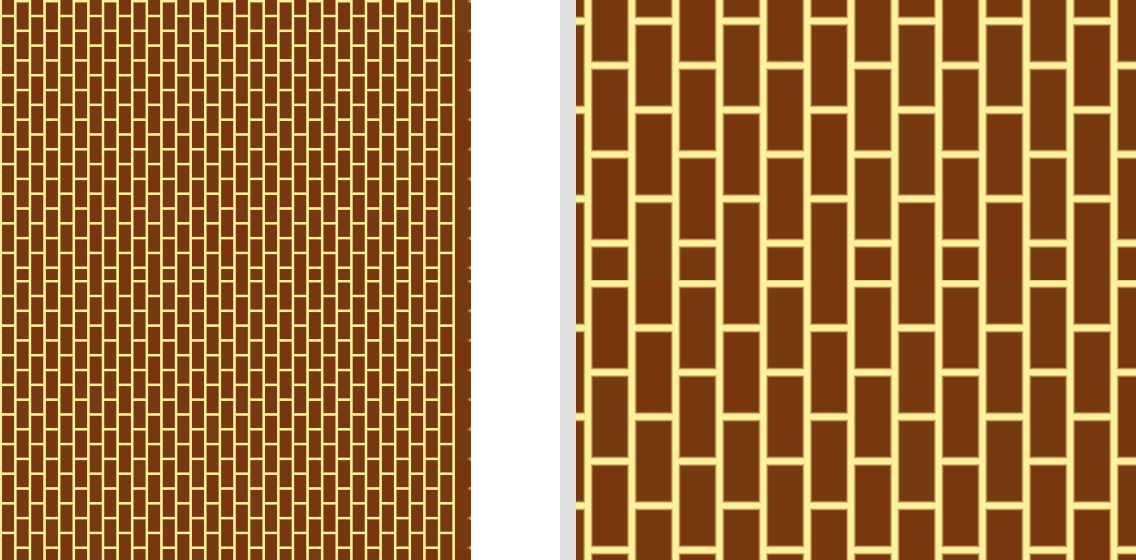
Left, the full canvas; right, a detail of the centre.
A WebGL 1 fragment shader for this pattern:

```glsl
precision highp float;
// Upright brown bricks in cream mortar, laid as a running bond turned on its side.
// Two stacked tiles restart the bond at mid height, leaving short and long bricks there;
// the wall stops at a ragged-jointed right edge beside a plain white margin.

uniform vec2 u_resolution;

#define COLUMN_PITCH 0.02609
#define BRICK_PITCH 0.05289
#define FIRST_JOINT vec2(0.0013, 0.0021)
#define TILE_HEIGHT 0.5
#define LAST_COLUMN 31.0
#define WALL_EDGE 0.841
#define JOINT_HALF 0.00228
#define EDGE_SOFTNESS 0.0011
#define STUB_LENGTH 0.009
#define TINT_AMOUNT 0.012
#define BRICK_COLOR vec3(0.47, 0.22, 0.06)
#define MORTAR_COLOR vec3(0.99, 0.95, 0.61)

float hash(vec2 cell) {
    return fract(sin(dot(cell, vec2(41.7, 289.3))) * 4375.85);
}

// Coverage of a joint with the given half width at a distance from its centre line
float joint(float dist, float halfWidth, float soft) {
    return 1.0 - smoothstep(halfWidth - soft, halfWidth + soft, dist);
}

void main() {
    vec2 p = gl_FragCoord.xy / u_resolution;
    p.y = 1.0 - p.y;
    float pixel = 1.0 / min(u_resolution.x, u_resolution.y);
    float soft = max(EDGE_SOFTNESS, 0.6 * pixel);

    // Column layout; the last column is wider and has no joint on its right
    float across = (p.x - FIRST_JOINT.x) / COLUMN_PITCH;
    float column = min(floor(across), LAST_COLUMN);
    float nearestJoint = min(floor(across + 0.5), LAST_COLUMN);
    float upright = joint(abs(across - nearestJoint) * COLUMN_PITCH, JOINT_HALF, soft);

    // Every other column is shifted by half a brick within each tile
    float tile = floor(p.y / TILE_HEIGHT);
    float shift = 0.5 * (1.0 - mod(column, 2.0));
    float along = (p.y - tile * TILE_HEIGHT - FIRST_JOINT.y) / BRICK_PITCH - shift;
    float levelDist = abs(fract(along + 0.5) - 0.5) * BRICK_PITCH;
    float level = joint(levelDist, JOINT_HALF, soft);

    // The last column keeps only tapered stubs of its joints
    float taper = clamp((p.x - WALL_EDGE + STUB_LENGTH) / STUB_LENGTH, 0.0, 1.0);
    float stub = 0.6 * taper * joint(levelDist, 0.0035 * taper, soft);
    level = mix(level, stub, step(LAST_COLUMN, column));

    // Faint difference in redness from brick to brick
    float tint = hash(vec2(column, floor(along) + 20.0 * tile)) - 0.5;
    vec3 brick = BRICK_COLOR + TINT_AMOUNT * tint * vec3(1.0, -1.5, -1.0);

    vec3 color = mix(brick, MORTAR_COLOR, max(upright, level));
    float margin = smoothstep(WALL_EDGE - 0.5 * pixel, WALL_EDGE + 0.5 * pixel, p.x);
    gl_FragColor = vec4(mix(color, vec3(1.0), margin), 1.0);
}
```
